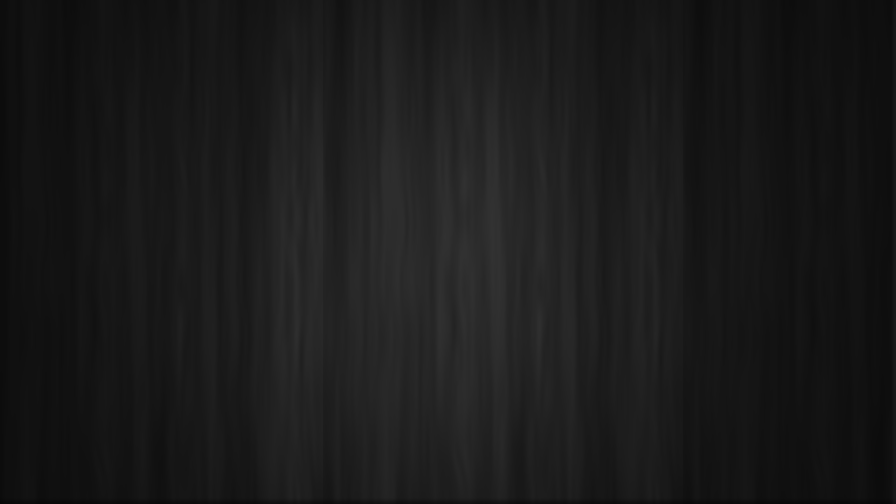
A Shadertoy shader for this texture:

```glsl
const float PLANK_START = 0.361;
const float PLANK_WIDTH = 0.401;

float hash(vec2 cell) {
    vec3 p = fract(vec3(cell.xyx) * 0.1031);
    p += dot(p, p.yzx + 33.33);
    return fract((p.x + p.y) * p.z);
}

// Value noise that repeats across the plank
float grainNoise(vec2 p, float columns) {
    vec2 cell = floor(p);
    vec2 f = fract(p);
    f = f * f * (3.0 - 2.0 * f);
    float left = mod(cell.x, columns);
    float right = mod(cell.x + 1.0, columns);
    float low = mix(hash(vec2(left, cell.y)), hash(vec2(right, cell.y)), f.x);
    float high = mix(hash(vec2(left, cell.y + 1.0)), hash(vec2(right, cell.y + 1.0)), f.x);
    return mix(low, high, f.y) - 0.5;
}

float streak(float x, float center, float width) {
    float d = (x - center) / width;
    return exp(-d * d);
}

// Broad light and dark bands along the plank
float plankBands(float x) {
    float light = 0.10 * streak(x, 0.185, 0.025)
                + 0.13 * streak(x, 0.384, 0.022)
                + 0.10 * streak(x, 0.470, 0.025)
                + 0.17 * streak(x, 0.606, 0.018)
                + 0.12 * streak(x, 0.690, 0.018)
                + 0.15 * streak(x, 0.920, 0.065);
    float dark = 0.14 * streak(x, 0.035, 0.055)
               + 0.07 * streak(x, 0.285, 0.025)
               + 0.07 * streak(x, 0.540, 0.025)
               + 0.10 * streak(x, 0.775, 0.055);
    return light - dark;
}

// Fibres of three widths, stretched along the height
float fibres(vec2 p) {
    float bend = 0.008 * grainNoise(vec2(p.x * 12.0, p.y * 9.0), 12.0);
    float x = p.x + bend;
    float coarse = grainNoise(vec2(x * 24.0, p.y * 1.5), 24.0);
    float medium = grainNoise(vec2(x * 52.0, p.y * 3.0 + 17.0), 52.0);
    float fine = grainNoise(vec2(x * 96.0, p.y * 9.0 + 41.0), 96.0);
    return 0.16 * coarse + 0.22 * medium + 0.13 * fine;
}

// Wavy flecks confined to the lighter figured strips
float figure(vec2 p) {
    float strips = streak(p.x, 0.384, 0.04) + streak(p.x, 0.606, 0.025)
                 + streak(p.x, 0.93, 0.06);
    float sway = 0.03 * grainNoise(vec2(p.x * 8.0, p.y * 7.0 + 5.0), 8.0);
    float flecks = grainNoise(vec2((p.x + sway) * 70.0, p.y * 14.0), 70.0);
    return 0.20 * strips * flecks;
}

float glow(vec2 uv, vec2 center, vec2 radius) {
    vec2 d = (uv - center) / radius;
    return exp(-dot(d, d));
}

void mainImage(out vec4 fragColor, in vec2 fragCoord) {
    vec2 uv = fragCoord / iResolution.xy;

    // Repeated wood planks
    vec2 plank = vec2(fract((uv.x - PLANK_START) / PLANK_WIDTH), uv.y);
    float wood = 1.0 + plankBands(plank.x) + fibres(plank) + figure(plank);

    // Soft central light
    float light = 0.052 + 0.113 * glow(uv, vec2(0.485, 0.46), vec2(0.31, 0.58));
    float shade = light * wood;

    // Worn outer edges
    shade *= mix(0.6, 1.0, smoothstep(0.0, 0.014, uv.y));
    shade *= mix(0.8, 1.0, smoothstep(0.0, 0.012, uv.x));
    shade += 0.035 * smoothstep(0.994, 0.999, uv.x);

    fragColor = vec4(vec3(shade), 1.0);
}
```
